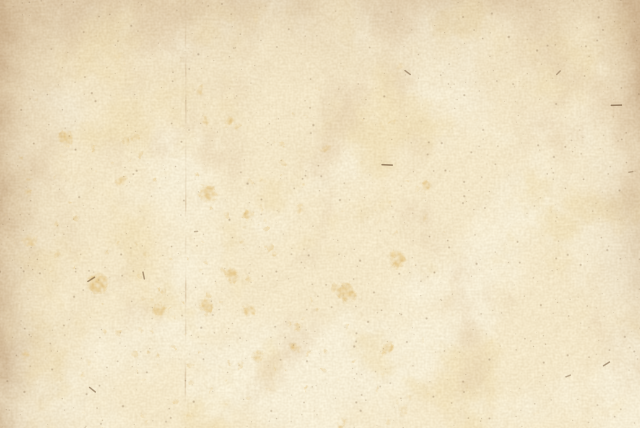
Give the GLSL for this texture, as a WebGL 2 fragment shader.

```glsl
#version 300 es
precision highp float;
// Aged cream paper with tanned edges, amber foxing, woven grain, specks and fibres.

uniform vec2 u_resolution;
out vec4 fragColor;

const vec3 CREAM = vec3(0.955, 0.905, 0.785);
const vec3 PALE = vec3(0.965, 0.930, 0.835);
const vec3 STRAW = vec3(0.940, 0.875, 0.715);
const vec3 BEIGE = vec3(0.912, 0.838, 0.715);
const vec3 TAN = vec3(0.815, 0.715, 0.580);
const vec3 AMBER = vec3(0.875, 0.735, 0.460);
const vec3 BROWN = vec3(0.420, 0.310, 0.200);

// Integer hash: two random values in 0..1 per cell.
vec2 hash2(vec2 cell) {
  uvec2 q = uvec2(ivec2(cell)) * uvec2(1664525u, 22695477u) + 10139u;
  q.x += q.y * 1664525u;
  q.y += q.x * 1664525u;
  q ^= q >> 16u;
  q.x += q.y * 1664525u;
  q.y += q.x * 1664525u;
  q ^= q >> 16u;
  return vec2(q & 65535u) / 65535.0;
}

float slope(vec2 cell, vec2 offset) {
  float angle = 6.2832 * hash2(cell).x;
  return dot(vec2(cos(angle), sin(angle)), offset);
}

float gradientNoise(vec2 p) {
  vec2 i = floor(p), f = fract(p), e = vec2(0.0, 1.0);
  vec2 w = f * f * f * (f * (f * 6.0 - 15.0) + 10.0);
  return mix(mix(slope(i, f), slope(i + e.yx, f - e.yx), w.x),
             mix(slope(i + e, f - e), slope(i + 1.0, f - 1.0), w.x), w.y);
}

float fbm(vec2 p) {
  float sum = 0.0, gain = 0.6;
  for (int i = 0; i < 5; i++) {
    sum += gain * gradientNoise(p);
    p = mat2(1.6, 1.2, -1.2, 1.6) * p + 17.3;
    gain *= 0.55;
  }
  return sum;
}

// Scattered round marks; density sets how many cells hold one.
float spots(vec2 p, float cells, float radius, float density, float soft) {
  vec2 home = floor(p * cells);
  float cover = 0.0;
  for (int y = -1; y <= 1; y++)
    for (int x = -1; x <= 1; x++) {
      vec2 cell = home + vec2(x, y);
      vec2 centre = (cell + hash2(cell + 71.0)) / cells;
      vec2 pick = hash2(cell + 313.0);
      float grown = clamp((density - pick.x) * 6.0, 0.0, 1.0);
      float r = radius * mix(0.3, 1.0, pick.y * pick.y) * grown;
      float mark = 1.0 - smoothstep(r - soft, r + soft, distance(p, centre));
      cover = max(cover, mark * grown);
    }
  return cover;
}

// Short loose threads at random places and angles.
float fibres(vec2 p, float aspect, float pixel) {
  float cover = 0.0;
  for (int i = 0; i < 11; i++) {
    vec2 seed = vec2(float(i), 907.0), pick = hash2(seed + 40.0);
    vec2 d = p - hash2(seed) * vec2(aspect, 1.0);
    float angle = 6.2832 * pick.x;
    vec2 axis = vec2(cos(angle), sin(angle));
    float along = clamp(dot(d, axis), -1.0, 1.0);
    float halfLength = mix(0.003, 0.012, pick.y);
    float gap = length(d - axis * clamp(along, -halfLength, halfLength));
    cover = max(cover, (1.0 - smoothstep(0.0, 0.001 + pixel, gap)) * mix(0.4, 0.9, pick.y));
  }
  return cover;
}

// Browning that creeps in from the left, right and top.
float edgeStain(vec2 uv, vec2 p) {
  vec2 q = uv + 0.05 * vec2(fbm(p * 4.0 + 5.0), fbm(p * 4.0 + 31.0));
  float left = 0.85 * exp(-max(q.x, 0.0) / 0.042);
  float right = 0.65 * exp(-max(1.0 - q.x, 0.0) / 0.04) * smoothstep(-0.1, 0.8, uv.y);
  float top = 0.40 * exp(-max(1.0 - q.y, 0.0) / 0.11);
  return clamp((left + right + top) * (1.0 + 0.9 * fbm(p * 7.0 + 53.0)), 0.0, 1.0);
}

void main() {
  vec2 uv = gl_FragCoord.xy / u_resolution;
  float aspect = u_resolution.x / u_resolution.y;
  float pixel = 1.0 / u_resolution.y;
  vec2 p = uv * vec2(aspect, 1.0);

  // Cloudy sheet tones
  float lowRight = 0.16 * (uv.x - uv.y);
  vec3 colour = mix(CREAM, PALE, smoothstep(-0.12, 0.28, fbm(p * 3.5 + 11.0) + lowRight));
  colour = mix(colour, STRAW, 0.75 * smoothstep(0.02, 0.36, fbm(p * 5.0 + 83.0) - 0.5 * lowRight));
  colour = mix(colour, BEIGE, 0.70 * smoothstep(0.06, 0.42, fbm(p * vec2(5.0, 3.5) + 127.0) + 0.2 * (uv.y - 0.5)));
  colour = mix(colour, TAN, edgeStain(uv, p));

  // Ragged foxing, thickest left of centre
  vec2 ragged = p + 0.016 * vec2(fbm(p * 45.0), fbm(p * 45.0 + 61.0));
  float cluster = exp(-dot((uv - vec2(0.33, 0.36)) * vec2(3.0, 2.4), (uv - vec2(0.33, 0.36)) * vec2(3.0, 2.4)));
  float density = 0.04 + cluster * (0.32 + 0.6 * fbm(p * 4.0 + 201.0));
  float foxing = 0.55 * spots(ragged, 15.0, 0.024, density, 0.006) + 0.35 * spots(ragged + 3.0, 34.0, 0.009, density, 0.003);
  colour = mix(colour, AMBER, clamp(foxing * (0.75 + 1.1 * gradientNoise(p * 90.0)), 0.0, 0.7));

  // Broken vertical crease
  float crease = 1.0 - smoothstep(0.0, 0.001 + pixel, abs(p.x - 0.29 * aspect - 0.002 * gradientNoise(p * 3.0)));
  colour = mix(colour, TAN, 0.5 * crease * smoothstep(-0.25, 0.35, gradientNoise(vec2(4.0, p.y * 14.0))));

  // Woven grain and slanted wrinkles
  float weave = gradientNoise(p * vec2(55.0, 190.0)) + 0.7 * gradientNoise(p * vec2(190.0, 50.0) + 37.0);
  float grit = gradientNoise(p * 165.0 + 19.0);
  float wrinkle = fbm(mat2(0.8, -0.6, 0.6, 0.8) * p * vec2(9.0, 22.0));
  colour += vec3(0.8, 1.0, 1.2) * (0.022 * weave + 0.036 * grit + 0.020 * wrinkle);

  // Dust specks and fibres
  float dust = 0.30 * spots(p, 60.0, 0.0024, 0.22, pixel) + 0.55 * spots(p + 7.0, 22.0, 0.0042, 0.08, pixel);
  colour = mix(colour, BROWN, clamp(dust + 0.8 * fibres(p, aspect, pixel), 0.0, 0.85));

  fragColor = vec4(clamp(colour, 0.0, 1.0), 1.0);
}
```
